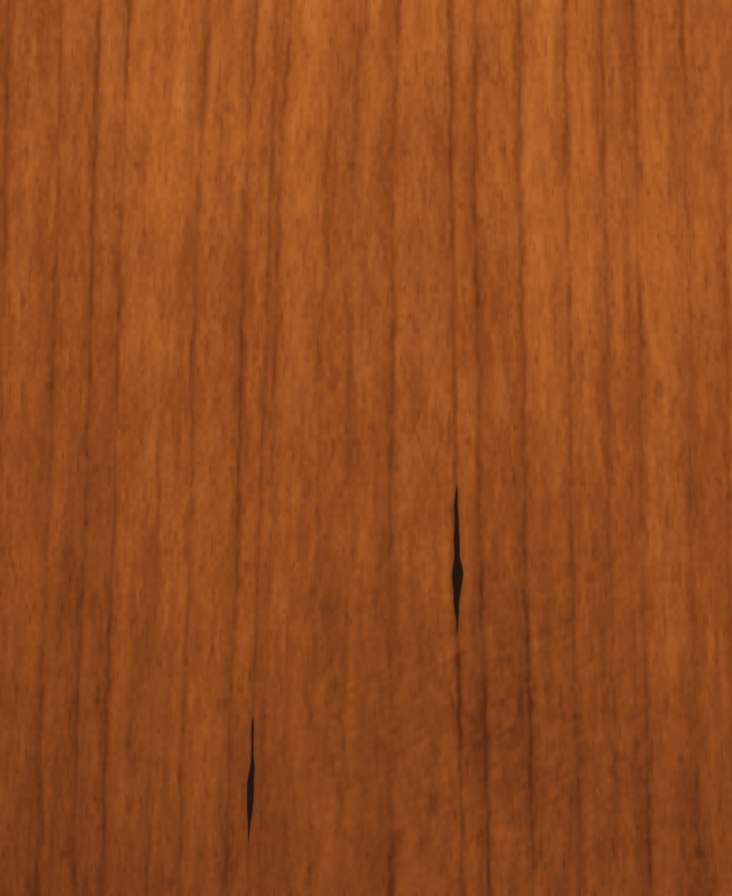
A WebGL 1 fragment shader for this texture:

```glsl
precision highp float;
// Warm reddish-brown wood board with near-vertical grain that fans out downwards.
// Jittered growth rings, stretched noise fibres, pores and faint curly figure
// set one tone value; two thin black gum streaks lie on top.

uniform vec2 u_resolution;

float hash(vec2 p) {
  return fract(sin(dot(p, vec2(127.1, 311.7))) * 43758.5453);
}

float noise(vec2 p) {
  vec2 i = floor(p), f = fract(p);
  f = f * f * (3.0 - 2.0 * f);
  return mix(mix(hash(i), hash(i + vec2(1.0, 0.0)), f.x),
             mix(hash(i + vec2(0.0, 1.0)), hash(i + 1.0), f.x), f.y);
}

float fbm(vec2 p) {
  float sum = 0.0, amp = 0.53;
  for (int i = 0; i < 4; i++) {
    sum += amp * noise(p);
    p = p * 2.03 + 17.3;
    amp *= 0.5;
  }
  return sum;
}

float bell(float d, float width) {
  return exp(-d * d / (width * width));
}

// Darkening by growth rings: a thin broken late-wood line with a soft shade on its left
float growthRings(float s, float y) {
  float spacing = 0.043, shade = 0.0;
  float cell = floor(s / spacing);
  for (int k = -1; k <= 1; k++) {
    float id = cell + float(k);
    float center = (id + 0.5 + 0.5 * (hash(vec2(id, 3.0)) - 0.5)) * spacing;
    float strength = mix(0.2, 0.55, hash(vec2(id, 8.0)));
    strength *= 0.5 + 0.9 * noise(vec2(id * 7.0, y * 5.0));
    float broken = 0.35 + 0.9 * noise(vec2(id * 5.0, y * 38.0));
    float d = s - center;
    float soft = bell(d, d < 0.0 ? 0.014 : 0.006);
    shade += strength * (0.6 * broken * bell(d, 0.0026) + 0.42 * soft);
  }
  return shade;
}

void main() {
  vec2 p = gl_FragCoord.xy / u_resolution.y;

  // Grain coordinate: lines lean left on the left side, right on the right side
  float lean = mix(-0.033, 0.017, smoothstep(0.3, 0.55, p.x));
  float s = p.x - (1.0 - p.y) * lean;
  float wobble = 0.007 * (noise(vec2(p.x * 4.0, p.y * 5.0)) - 0.5);
  float jag = 0.0032 * (noise(vec2(p.x * 60.0, p.y * 55.0)) - 0.5);
  float g = s + wobble + jag;

  // Light falls off towards the bottom and the sides
  float side = abs(p.x - 0.42);
  float tone = 0.35 + 0.46 * p.y - 0.5 * side * side;

  // Cloudy patches, long colour bands and fine fibres
  tone += 0.42 * (fbm(p * vec2(5.0, 4.0) + 4.0) - 0.5);
  tone += 0.30 * (noise(vec2(g * 26.0, p.y * 1.5 + 9.0)) - 0.5);
  tone += 0.22 * (noise(vec2(g * 75.0, p.y * 6.0)) - 0.5);
  tone += 0.26 * (noise(vec2(g * 150.0, p.y * 18.0)) - 0.5);
  tone += 0.22 * (noise(vec2(s * 250.0, p.y * 60.0)) - 0.5);
  tone += 0.16 * (noise(p * vec2(240.0, 170.0)) - 0.5);
  tone -= growthRings(g, p.y);

  // Short, very thin dark pores
  tone -= 0.2 * smoothstep(0.7, 1.0, noise(vec2(s * 230.0 + 31.0, p.y * 65.0)));

  // Curly figure: small slanted flecks in the lower right
  vec2 slant = vec2(p.x * 0.85 + p.y * 0.53, p.y * 0.85 - p.x * 0.53);
  float curlArea = bell(length((p - vec2(0.56, 0.2)) * vec2(1.0, 0.9)), 0.2);
  tone += curlArea * (0.26 * (noise(slant * vec2(70.0, 160.0)) - 0.5) - 0.08);

  // Black gum streaks, each on its own long thin grain line
  float gum = 0.0;
  for (int i = 0; i < 2; i++) {
    float n = float(i);
    float d = s + 0.8 * jag - (0.5015 - 0.1925 * n);
    float along = (p.y - 0.375 + 0.245 * n) / (0.09 - 0.015 * n);
    float taper = max(1.0 - along * along, 0.0);
    float body = 0.0018 + 0.0026 * bell(along + 0.2, 0.4) * (1.0 - 0.4 * n);
    float halfWidth = sqrt(taper) * body * (0.5 + 0.8 * noise(vec2(n * 9.0, p.y * 50.0)));
    float ink = 1.0 - smoothstep(halfWidth - 0.0014, halfWidth + 0.0014, abs(d));
    gum = max(gum, ink * smoothstep(0.0, 0.35, taper));
    tone -= 0.32 * bell(d, 0.0028) * (0.3 + 0.9 * noise(vec2(n, p.y * 22.0)));
    tone -= 0.25 * taper * bell(d, 0.007);
  }

  vec3 darkWood = vec3(0.455, 0.225, 0.097);
  vec3 midWood = vec3(0.57, 0.29, 0.12);
  vec3 lightWood = vec3(0.71, 0.395, 0.172);
  tone = clamp(tone, -0.35, 1.2);
  vec3 color = tone < 0.48 ? mix(darkWood, midWood, tone / 0.48)
                           : mix(midWood, lightWood, (tone - 0.48) / 0.52);
  color = mix(color, vec3(0.11, 0.07, 0.055), 0.9 * gum);
  gl_FragColor = vec4(color, 1.0);
}
```
